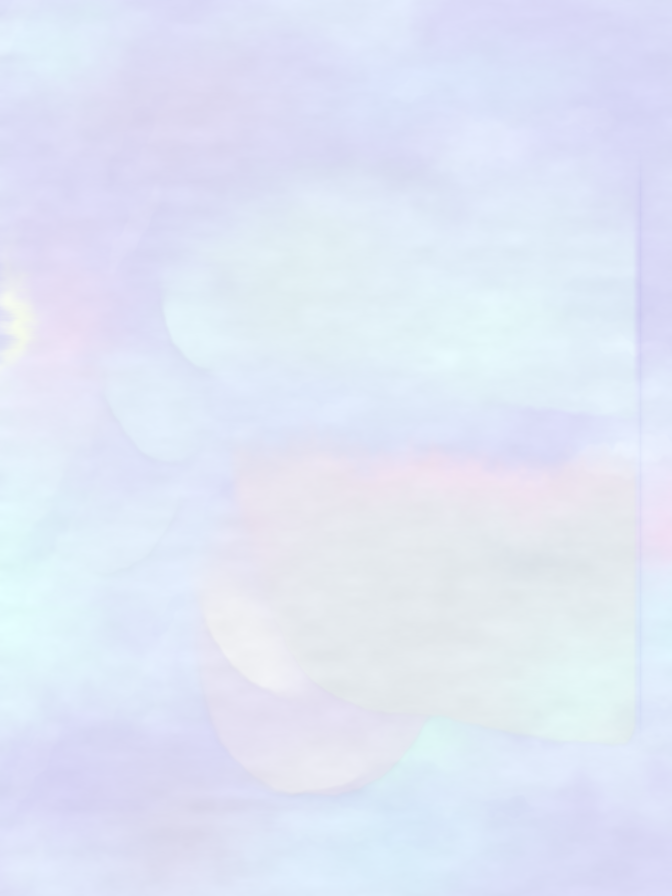
A WebGL 1 fragment shader for this background:

```glsl
precision highp float;
// Pale pastel painting: soft washes of lavender, mint and rose lie under
// two broad petals, small petals and many short knife dabs. Washes are
// Gaussians warped by value noise; petal rims are sharp only in places.

uniform vec2 u_resolution;

float hash(vec2 p) {
  p = fract(p * vec2(0.1031, 0.1137));
  p += dot(p, p.yx + 33.3);
  return fract((p.x + p.y) * p.x * 7.13);
}

float noise(vec2 p) {
  vec2 i = floor(p), f = fract(p);
  f = f * f * (3.0 - 2.0 * f);
  return mix(mix(hash(i), hash(i + vec2(1, 0)), f.x),
             mix(hash(i + vec2(0, 1)), hash(i + vec2(1, 1)), f.x), f.y);
}

float fbm(vec2 p) {
  float sum = 0.0, gain = 0.5;
  for (int i = 0; i < 5; i++) {
    sum += gain * noise(p);
    p = p * 2.03 + 17.1;
    gain *= 0.5;
  }
  return sum;
}

// Coverage inside an edge of the given softness
float inside(float d, float blur) {
  return 1.0 - smoothstep(-blur, blur, d);
}

// Blurred stain; place holds center and radius, tint holds color and strength
void wash(inout vec3 color, vec2 p, vec4 place, vec4 tint) {
  vec2 d = (p - place.xy) / place.zw;
  color = mix(color, tint.rgb, tint.a * exp(-dot(d, d)));
}

// Distance to a lower right corner; q is positive outside either edge
float corner(vec2 q, float radius) {
  q += radius;
  return length(max(q, 0.0)) + min(max(q.x, q.y), 0.0) - radius;
}

vec2 turn(vec2 d, float angle) {
  float c = cos(angle), s = sin(angle);
  return vec2(c * d.x + s * d.y, c * d.y - s * d.x);
}

// Tilted oval with a crisp, faintly shadowed lower edge
void petal(inout vec3 color, vec2 p, vec4 place, float angle, vec4 tint) {
  vec2 d = turn(p - place.xy, angle) / place.zw;
  float edge = (length(d) - 1.0) * min(place.z, place.w);
  float lower = 1.0 - smoothstep(-0.8, 0.3, d.y);
  color -= 0.022 * lower * exp(-abs(edge) / 0.004);
  color = mix(color, tint.rgb, tint.a * inside(edge, mix(0.03, 0.004, lower)));
}

void main() {
  vec2 uv = gl_FragCoord.xy / u_resolution;
  float streak = fbm(uv * vec2(8.0, 60.0)) - 0.48;
  vec2 warp = vec2(fbm(uv * vec2(6.0, 11.0)), fbm(uv * vec2(6.0, 9.0) + 40.0)) - 0.48;
  vec2 ragged = vec2(noise(uv * 70.0), noise(uv * 90.0 + 9.0)) - 0.5;
  vec2 p = uv + warp * vec2(0.13, 0.09) + vec2(streak * 0.06, 0.0) + ragged * 0.012;
  vec2 e = uv + warp * 0.02 + ragged * 0.003;

  // Lavender and blue ground
  vec3 color = mix(vec3(0.855, 0.855, 0.967), vec3(0.885, 0.92, 0.985),
                   smoothstep(0.35, 0.6, fbm(uv * vec2(4.0, 6.0) + 8.0)));

  // Stains across the top
  wash(color, p, vec4(0.08, 0.95, 0.10, 0.06), vec4(0.88, 0.96, 0.985, 0.9));
  wash(color, p, vec4(0.28, 0.88, 0.18, 0.07), vec4(0.87, 0.85, 0.94, 0.8));
  wash(color, p, vec4(0.92, 0.90, 0.20, 0.11), vec4(0.835, 0.825, 0.96, 0.9));
  wash(color, p, vec4(0.65, 0.90, 0.21, 0.05), vec4(0.86, 0.905, 0.985, 0.9));
  wash(color, p, vec4(0.50, 0.79, 0.15, 0.03), vec4(0.84, 0.86, 0.94, 0.8));

  // Stains down the left side and along the bottom
  wash(color, p, vec4(0.08, 0.60, 0.09, 0.12), vec4(0.94, 0.88, 0.96, 0.9));
  wash(color, p, vec4(0.02, 0.34, 0.14, 0.18), vec4(0.89, 0.99, 0.99, 1.0));
  wash(color, p, vec4(0.0, 0.63, 0.025, 0.06), vec4(0.97, 1.0, 0.93, 0.9));
  wash(color, p, vec4(0.10, 0.11, 0.11, 0.07), vec4(0.84, 0.83, 0.965, 0.9));
  wash(color, p, vec4(0.28, 0.08, 0.14, 0.07), vec4(0.86, 0.85, 0.93, 0.9));
  wash(color, p, vec4(0.60, 0.05, 0.17, 0.07), vec4(0.85, 0.93, 0.98, 0.9));
  wash(color, p, vec4(0.62, 0.15, 0.10, 0.04), vec4(0.87, 0.97, 0.96, 0.9));

  // Pale gap between the petals, then the right margin
  wash(color, p, vec4(0.45, 0.54, 0.30, 0.06), vec4(0.875, 0.915, 0.98, 0.9));
  wash(color, p, vec4(0.99, 0.41, 0.07, 0.08), vec4(0.95, 0.88, 0.96, 0.9));
  wash(color, p, vec4(0.99, 0.28, 0.08, 0.06), vec4(0.87, 0.96, 0.99, 0.9));

  // Upper broad petal, its rim crisp only toward the right
  float upperRim = 0.535 + 0.075 * (0.945 - e.x);
  float upper = corner(vec2(uv.x - 0.945, upperRim - e.y), 0.008);
  float upperFade = (1.0 - smoothstep(0.72, 0.84, p.y)) * smoothstep(0.16, 0.36, p.x);
  vec3 upperColor = vec3(0.882, 0.93, 0.975);
  wash(upperColor, p, vec4(0.72, 0.63, 0.17, 0.05), vec4(0.90, 0.975, 0.98, 1.0));
  wash(upperColor, p, vec4(0.42, 0.68, 0.16, 0.09), vec4(0.89, 0.94, 0.95, 0.9));
  float upperBlur = mix(0.05, 0.005, smoothstep(0.55, 0.8, e.x));
  color = mix(color, upperColor, 0.92 * upperFade * inside(upper, upperBlur));

  // Lower broad petal over its rosy outer leaf
  petal(color, e, vec4(0.48, 0.30, 0.19, 0.19), 0.0, vec4(0.91, 0.89, 0.945, 0.7));
  float lowerRim = 0.165 + 0.09 * (0.95 - e.x) + 0.08 * exp((0.42 - e.x) * 17.0);
  float lower = corner(vec2(uv.x - 0.945, lowerRim - e.y), 0.025);
  float lowerFade = (1.0 - smoothstep(0.46, 0.52, p.y)) * smoothstep(0.27, 0.36, p.x);
  vec3 lowerColor = vec3(0.897, 0.918, 0.932);
  wash(lowerColor, p, vec4(0.70, 0.49, 0.24, 0.055), vec4(0.95, 0.885, 0.945, 1.0));
  wash(lowerColor, p, vec4(0.35, 0.43, 0.11, 0.09), vec4(0.92, 0.89, 0.945, 1.0));
  wash(lowerColor, p, vec4(0.80, 0.37, 0.08, 0.03), vec4(0.86, 0.885, 0.91, 0.9));
  wash(lowerColor, p, vec4(0.88, 0.22, 0.13, 0.08), vec4(0.89, 0.965, 0.96, 1.0));
  float high = smoothstep(0.28, 0.36, e.y) * (1.0 - smoothstep(0.5, 0.7, e.x));
  color -= 0.02 * (1.0 - high) * lowerFade * exp(-abs(lower) / 0.004);
  color = mix(color, lowerColor, 0.95 * lowerFade * inside(lower, mix(0.004, 0.06, high)));

  // Scattered ragged dabs: slanted on the left, level on the right
  for (int i = 0; i < 60; i++) {
    vec2 seed = vec2(float(i) * 7.3 + 2.0, 19.7);
    vec2 center = vec2(hash(seed), hash(seed + 31.0));
    float size = hash(seed + 57.0), tone = hash(seed + 83.0) - 0.45;
    vec2 d = turn(e + ragged * 0.012 - center, 0.9 * (1.0 - smoothstep(0.2, 0.5, center.x)));
    float dab = inside(length(d / vec2(0.03 + 0.07 * size, 0.008 + 0.018 * size)) - 1.0, 0.25);
    color += vec3(0.026, 0.028, 0.01) * tone * dab;
  }

  // Small petals at the left
  petal(color, e, vec4(0.37, 0.29, 0.085, 0.038), -0.65, vec4(0.94, 0.945, 0.955, 0.9));
  petal(color, e, vec4(0.47, 0.145, 0.08, 0.03), 0.1, vec4(0.92, 0.925, 0.95, 0.8));
  petal(color, e, vec4(0.29, 0.635, 0.06, 0.036), -0.9, vec4(0.90, 0.965, 0.985, 0.8));
  petal(color, e, vec4(0.23, 0.545, 0.085, 0.05), -0.5, vec4(0.89, 0.945, 0.98, 0.7));
  petal(color, e, vec4(0.20, 0.41, 0.08, 0.035), 0.6, vec4(0.89, 0.935, 0.98, 0.7));

  // Vertical crease and dry brush grain
  float crease = smoothstep(0.16, 0.22, uv.y) * (1.0 - smoothstep(0.78, 0.84, uv.y));
  color -= vec3(0.035, 0.035, 0.012) * crease * exp(-abs(uv.x - 0.953) / 0.003);
  color += 0.025 * streak + 0.03 * (fbm(uv * vec2(30.0, 60.0)) - 0.48);
  gl_FragColor = vec4(clamp(color, 0.0, 1.0), 1.0);
}
```
